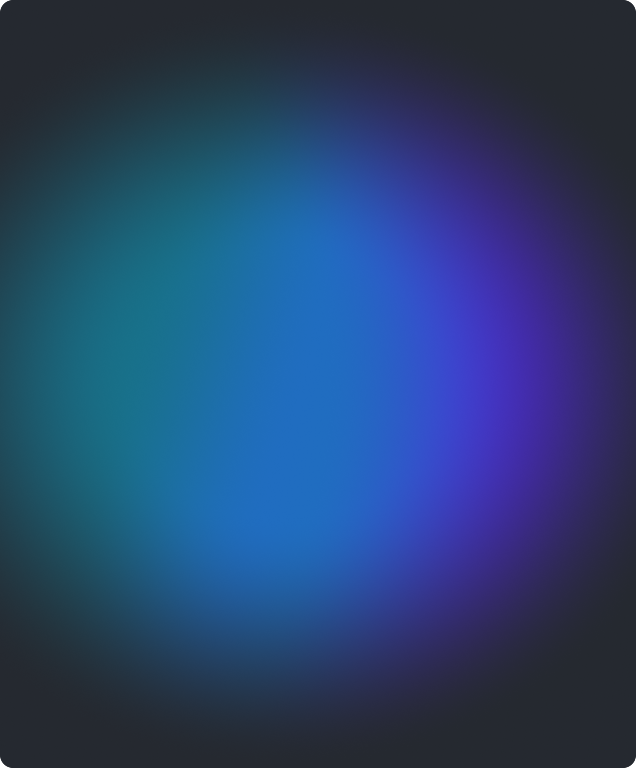
Write a WebGL 2 fragment shader that draws this background.

```glsl
#version 300 es
precision highp float;
// A soft round glow on a charcoal card with rounded corners.
// The glow runs from teal through blue to violet along a slanted, bowed ramp,
// fades out radially, and is dithered slightly against banding.

uniform vec2 u_resolution;
out vec4 fragColor;

float hash(vec2 p) {
    return fract(sin(dot(p, vec2(12.9898, 78.233))) * 43758.5453);
}

float roundedBox(vec2 p, vec2 halfSize, float radius) {
    vec2 q = abs(p) - halfSize + radius;
    return length(max(q, 0.0)) + min(max(q.x, q.y), 0.0) - radius;
}

// Teal to blue leans with height; blue to violet bows around the glow.
vec3 glowColor(vec2 p) {
    vec3 teal = vec3(0.094, 0.443, 0.541);
    vec3 blue = vec3(0.125, 0.427, 0.753);
    vec3 violet = vec3(0.314, 0.165, 0.863);
    float dy = p.y - 0.5;
    vec3 color = mix(teal, blue, smoothstep(0.143, 0.404, p.x - 0.3 * dy));
    return mix(color, violet, smoothstep(0.417, 0.729, p.x + 0.77 * dy * dy));
}

void main() {
    // Canvas height is one unit
    vec2 p = gl_FragCoord.xy / u_resolution.y;
    vec2 halfSize = 0.5 * vec2(u_resolution.x / u_resolution.y, 1.0);
    float pixel = 1.0 / u_resolution.y;

    // Radial glow over the dark base
    vec3 charcoal = vec3(0.145, 0.161, 0.188);
    float radius = length((p - vec2(0.371, 0.499)) * vec2(0.9, 1.0));
    float glow = 1.0 - smoothstep(0.169, 0.5, radius);
    vec3 color = mix(charcoal, glowColor(p), glow);

    // Fine dither
    color += (hash(gl_FragCoord.xy) - 0.5) / 255.0;

    // White outside the rounded card
    float edge = roundedBox(p - halfSize, halfSize, 0.017);
    color = mix(color, vec3(1.0), smoothstep(-0.5 * pixel, 0.5 * pixel, edge));

    fragColor = vec4(color, 1.0);
}
```
